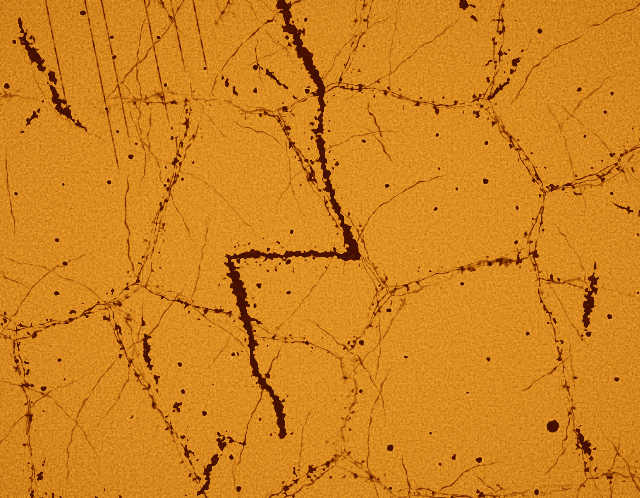
Reproduce this texture procedurally as a WebGL 2 fragment shader.

```glsl
#version 300 es
precision highp float;
uniform vec2 u_resolution;
out vec4 fragColor;

const vec2 FIELD = vec2(1.3, 1.0);
const float BASE_TONE = 0.965, GRAIN_AMOUNT = 0.27, GRAIN_SCALE = 290.0;
const float NETWORK_SCALE = 2.7, HAIR_WIDTH = 0.0011, CRACK_TONE = 0.15;
const int STRANDS = 3, HAIR_COUNT = 64, GASH_COUNT = 16;
const int FRACTURE_STEPS = 6, LEDGE_STEP = 3;
const vec2 FRACTURE_START = vec2(0.555, 1.02), FRACTURE_DROP = vec2(0.045, -0.18);
const vec2 FRACTURE_LEDGE = vec2(-0.25, 0.01);
const float FRACTURE_WIDTH = 0.0085;
const float SCRATCH_SPACING = 0.062, SCRATCH_SLANT = 0.2;
float aa;

vec2 hash2(vec2 p) {
  vec3 q = fract(p.xyx * vec3(0.1031, 0.1030, 0.0973));
  q += dot(q, q.yzx + 33.33);
  return fract((q.xx + q.yz) * q.zy);
}
float gradientNoise(vec2 p) {
  vec2 i = floor(p), f = fract(p), e = vec2(1.0, 0.0);
  vec2 u = f * f * f * (f * (f * 6.0 - 15.0) + 10.0);
  float a = dot(hash2(i) * 2.0 - 1.0, f);
  float b = dot(hash2(i + e) * 2.0 - 1.0, f - e);
  float c = dot(hash2(i + e.yx) * 2.0 - 1.0, f - e.yx);
  float d = dot(hash2(i + 1.0) * 2.0 - 1.0, f - 1.0);
  return mix(mix(a, b, u.x), mix(c, d, u.x), u.y);
}
vec2 noise2(vec2 p) { return vec2(gradientNoise(p), gradientNoise(p + 57.3)); }
float ink(float dist, float halfWidth) {
  return 1.0 - smoothstep(halfWidth - aa, halfWidth + aa, dist);
}
float segmentDistance(vec2 p, vec2 a, vec2 b) {
  vec2 ab = b - a;
  return length(p - a - ab * clamp(dot(p - a, ab) / dot(ab, ab), 0.0, 1.0));
}
// Distance to the border between the two nearest cell sites
float cellBorder(vec2 p) {
  vec2 near = vec2(9.0), next = vec2(9.0);
  for (int k = 0; k < 9; k++) {
    vec2 g = floor(p) + vec2(k % 3 - 1, k / 3 - 1);
    vec2 r = g + 0.1 + 0.8 * hash2(g + 21.0) - p;
    if (dot(r, r) < dot(near, near)) { next = near; near = r; }
    else if (dot(r, r) < dot(next, next)) next = r;
  }
  return dot(0.5 * (near + next), normalize(next - near));
}
// Curved local frame of a scattered stroke: x along, y across
vec2 strokeFrame(vec2 p, vec2 seed, float bend) {
  vec2 h = hash2(seed + 3.7);
  float angle = 0.5 + 2.2 * h.x;
  vec2 dir = vec2(cos(angle), sin(angle)), q = p - hash2(seed) * FIELD;
  q = vec2(dot(q, dir), dot(q, vec2(-dir.y, dir.x)));
  return q + vec2(0.0, bend * (h.y - 0.5) * q.x * q.x);
}
vec3 amber(float t) {
  vec3 c = mix(vec3(0.22, 0.04, 0.0), vec3(0.36, 0.10, 0.0), clamp(t / 0.2, 0.0, 1.0));
  c = mix(c, vec3(0.58, 0.27, 0.02), clamp((t - 0.2) / 0.3, 0.0, 1.0));
  c = mix(c, vec3(0.76, 0.44, 0.07), clamp((t - 0.5) / 0.28, 0.0, 1.0));
  c = mix(c, vec3(0.84, 0.53, 0.12), clamp((t - 0.78) / 0.12, 0.0, 1.0));
  return mix(c, vec3(0.89, 0.59, 0.15), clamp((t - 0.9) / 0.1, 0.0, 1.6));
}
void main() {
  vec2 p = gl_FragCoord.xy / u_resolution.y;
  aa = 0.65 / u_resolution.y;
  vec2 w = p + 0.014 * noise2(p * 13.0) + 0.007 * noise2(p * 48.0);
  float rag = gradientNoise(p * 60.0) + 0.9 * gradientNoise(p * 135.0);
  float fine = 0.0, deep = 0.0, halo = 0.0, fracture = 1.0;
  // Braided crack network with crumbs
  for (int k = 0; k < STRANDS; k++) {
    vec2 s = w + 0.045 * noise2(p * 6.0 + 31.0 * float(k));
    float d = cellBorder(s * NETWORK_SCALE) / NETWORK_SCALE;
    float strength = smoothstep(-0.3, 0.25, gradientNoise(p * 4.0 + 9.0 * float(k)));
    float crumbs = smoothstep(0.28, 0.4, rag - 18.0 * d + 0.1);
    fine = max(fine, strength * max(crumbs, ink(d, HAIR_WIDTH * (0.9 + 2.5 * rag))));
    deep = max(deep, smoothstep(0.4, 0.5, rag - 14.0 * d + 0.4 * strength - 0.25));
  }
  // Scattered hairline cracks
  for (int k = 0; k < HAIR_COUNT; k++) {
    vec2 seed = vec2(float(k) * 1.7, 11.0), h = hash2(seed + 8.1);
    vec2 q = strokeFrame(w, seed, 5.0);
    float fade = 1.0 - smoothstep(0.6, 1.0, abs(q.x) / mix(0.04, 0.2, h.x));
    fine = max(fine, fade * mix(0.25, 0.9, h.y) * ink(abs(q.y), HAIR_WIDTH * (0.8 + 1.5 * rag)));
  }
  // Slanted parallel scratches
  float across = p.x - SCRATCH_SLANT * (1.0 - p.y), lane = floor(across / SCRATCH_SPACING);
  vec2 laneHash = hash2(vec2(lane, 5.0));
  float offset = across - (lane + 0.2 + 0.6 * laneHash.x) * SCRATCH_SPACING;
  float reach = smoothstep(0.0, 0.05, p.y - mix(0.85, 0.6, laneHash.y));
  reach *= step(0.5, lane) * step(lane, 6.5);
  fine = max(fine, reach * (0.7 + rag) * ink(abs(offset), HAIR_WIDTH * 1.2));
  // Ragged dark gashes
  for (int k = 0; k < GASH_COUNT; k++) {
    vec2 seed = vec2(float(k) * 2.3, 47.0), h = hash2(seed + 6.2);
    vec2 q = strokeFrame(w, seed, 3.0);
    float taper = 1.0 - abs(q.x) / mix(0.03, 0.11, h.x);
    deep = max(deep, ink(abs(q.y), mix(0.002, 0.012, h.y) * taper + 0.014 * min(rag, taper) - 0.001));
  }
  // Main stepped fracture with a crumbled fringe
  vec2 knee = FRACTURE_START, wander = w + 0.03 * noise2(p * 7.0 + 3.0);
  for (int k = 0; k < FRACTURE_STEPS; k++) {
    vec2 jitter = vec2(0.07 * (hash2(vec2(float(k), 71.0)).x - 0.5), 0.0);
    vec2 end = knee + (k == LEDGE_STEP ? FRACTURE_LEDGE : FRACTURE_DROP + jitter);
    fracture = min(fracture, segmentDistance(wander, knee, end));
    knee = end;
  }
  deep = max(deep, ink(fracture, FRACTURE_WIDTH + 0.010 * gradientNoise(p * 11.0) + 0.011 * rag));
  deep = max(deep, smoothstep(0.25, 0.4, rag - 14.0 * fracture + 0.2));
  // Pores with thin bright rims, small and large
  for (int k = 0; k < 2; k++) {
    float size = k == 0 ? 0.05 : 0.3;
    vec2 cell = floor(p / size) + 83.0 * float(k + 1), h = hash2(cell + 4.4);
    float radius = k == 0 ? mix(0.0022, 0.0052, h.y) : mix(0.006, 0.013, h.y);
    float d = length((fract(p / size) - 0.2 - 0.6 * hash2(cell)) * size) + 0.004 * rag;
    float present = step(h.x, k == 0 ? 0.17 : 0.3);
    deep = max(deep, present * ink(d, radius));
    halo = max(halo, present * ink(abs(d - radius - 0.002), 0.0004));
  }
  // Grain, shading and colour
  float grain = gradientNoise(p * GRAIN_SCALE) + 0.5 * gradientNoise(p * GRAIN_SCALE * 0.53);
  vec2 edge = gl_FragCoord.xy / u_resolution - 0.5;
  float tone = BASE_TONE - 0.22 * dot(edge, edge) + GRAIN_AMOUNT * grain;
  tone = mix(tone, CRACK_TONE, clamp(fine, 0.0, 1.0));
  tone = mix(tone, 0.06 + 0.15 * max(rag, 0.0), deep);
  fragColor = vec4(amber(tone) + halo * (1.0 - deep) * vec3(0.06, 0.12, 0.12), 1.0);
}
```
